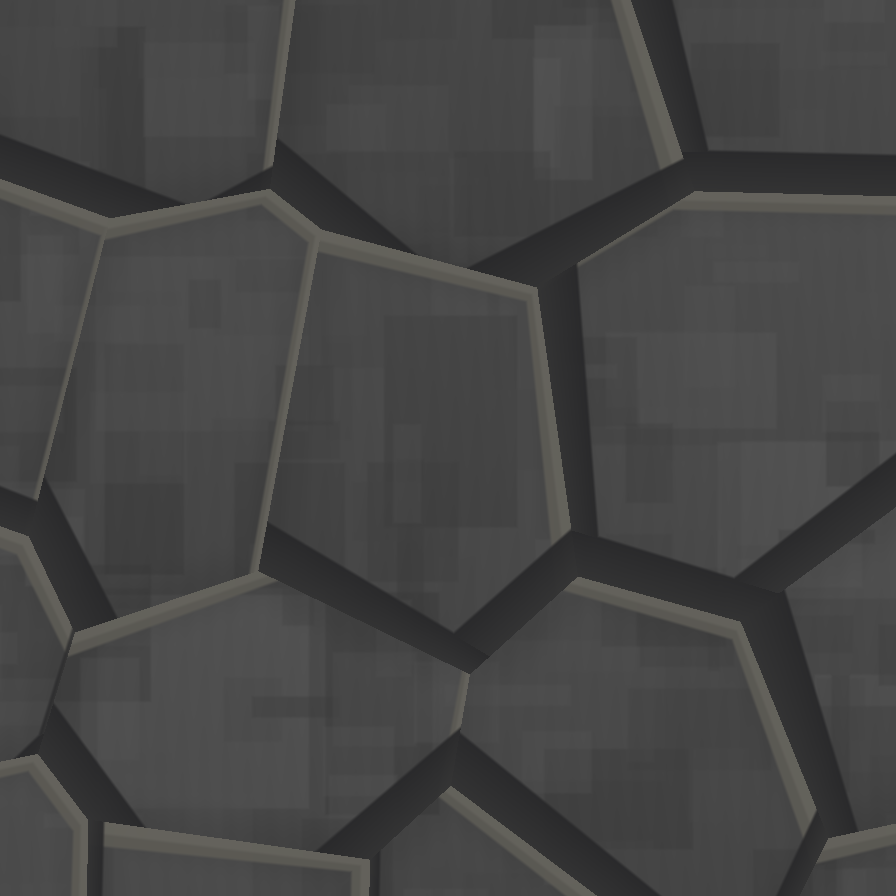
Write a three.js fragment shader that draws this texture.

```glsl
// Dark cracked stone plates: Voronoi cells whose upper right rims catch a
// beige light and whose lower rims drop into tapered, dark slanted faces.
// Layers of scattered soft rectangles give the plates a blocky grey mottling.
varying vec2 vUv;

const float PLATES = 2.6;        // cells across the canvas
const float SOFT = 0.0022;       // edge softness
const vec2 LIGHT_DIR = vec2(0.6, 0.8);
const vec2 SHADE_DIR = vec2(-0.2, -0.98);
const vec3 RIM_COLOR = vec3(0.385, 0.378, 0.352);
const vec3 FACE_TOP = vec3(0.158, 0.158, 0.164);
const vec3 FACE_FOOT = vec3(0.198, 0.198, 0.200);

vec2 hash2(vec2 p) {
  vec2 q = vec2(dot(p, vec2(127.1, 311.7)), dot(p, vec2(269.5, 183.3)));
  return fract(sin(q) * 43758.545);
}

// Centre of the plate that belongs to a grid cell, in canvas units
vec2 plateSite(vec2 cell) {
  return (cell + 0.5 + 0.82 * (hash2(cell + 7.0) - 0.5)) / PLATES;
}

vec2 nearestCell(vec2 p) {
  vec2 home = floor(p * PLATES);
  vec2 best = home;
  float bestDist = 1e3;
  for (int j = -2; j <= 2; j++) {
    for (int i = -2; i <= 2; i++) {
      vec2 cell = home + vec2(float(i), float(j));
      float d = distance(p, plateSite(cell));
      if (d < bestDist) { bestDist = d; best = cell; }
    }
  }
  return best;
}

// Coverage of a strip of the given width along an edge at distance d
float strip(float d, float width) {
  float present = smoothstep(0.001, 0.005, width);
  return present * (1.0 - smoothstep(width - SOFT, width + SOFT, d));
}

// Soft axis-aligned box coverage
float box(vec2 p, vec2 halfSize, float soft) {
  vec2 d = abs(p) - halfSize;
  return 1.0 - smoothstep(-soft, soft, max(d.x, d.y));
}

// Paints one layer of scattered rectangles over a grey tone
float paintBlocks(float tone, vec2 p, float count, float seed, float opacity) {
  vec2 q = p * count + seed;
  vec2 home = floor(q);
  for (int j = -1; j <= 1; j++) {
    for (int i = -1; i <= 1; i++) {
      vec2 cell = home + vec2(float(i), float(j));
      vec2 look = hash2(cell + seed + 31.0);
      vec2 halfSize = 0.14 + 0.38 * hash2(cell + seed + 5.0);
      if (look.y > 0.86) halfSize.y = 0.07;
      else if (look.y > 0.76) halfSize.x = 0.06;
      float mask = box(q - cell - hash2(cell + seed), halfSize, SOFT * count);
      tone = mix(tone, mix(0.225, 0.335, look.x), mask * opacity);
    }
  }
  return tone;
}

float mottling(vec2 p) {
  float tone = 0.28;
  tone = paintBlocks(tone, p, 4.0, 3.0, 0.5);
  tone = paintBlocks(tone, p, 6.0, 17.0, 0.42);
  tone = paintBlocks(tone, p, 9.0, 41.0, 0.32);
  return tone;
}

// Lays the lit rims and dark faces of one plate over the stone colour
vec3 bevelPlate(vec3 color, vec2 p, vec2 cell) {
  vec2 site = plateSite(cell);
  float rim = 0.0, glint = 0.0, face = 0.0, depth = 0.0, nearEdge = 1.0;
  for (int j = -2; j <= 2; j++) {
    for (int i = -2; i <= 2; i++) {
      if (i == 0 && j == 0) continue;
      vec2 other = cell + vec2(float(i), float(j));
      vec2 otherSite = plateSite(other);
      vec2 normal = normalize(otherSite - site);
      vec2 offset = 0.5 * (site + otherSite) - p;
      float d = dot(offset, normal);
      float along = dot(offset, vec2(-normal.y, normal.x));
      vec2 edge = hash2(cell + other + 0.5);

      // Each edge is tapered; some have no rim or no face
      float taper = clamp(1.0 + 4.0 * (edge.x - 0.5) * along, 0.4, 1.6);
      float lit = smoothstep(0.25, 0.65, dot(normal, LIGHT_DIR));
      float rimWidth = 0.021 * taper * lit * step(0.2, edge.y);
      float shaded = smoothstep(0.0, 0.5, dot(normal, SHADE_DIR));
      float faceWidth = 0.046 * taper * shaded * step(0.24, edge.x);

      rim = max(rim, strip(d, rimWidth));
      glint = max(glint, strip(d, 0.5 * rimWidth));
      float cover = strip(d, faceWidth);
      if (cover > face) depth = clamp(d / max(faceWidth, 0.001), 0.0, 1.0);
      face = max(face, cover);
      nearEdge = min(nearEdge, d);
    }
  }
  color *= 0.93 + 0.07 * smoothstep(0.0, 0.05, nearEdge);
  color = mix(color, RIM_COLOR * (0.94 + 0.1 * glint), rim * 0.92);
  return mix(color, mix(FACE_FOOT, FACE_TOP, depth), face * 0.95);
}

void main() {
  vec2 cell = nearestCell(vUv);
  vec2 fromSite = vUv - plateSite(cell);

  // Stone: blocks, a slant of light per plate and faint upright streaks
  float tone = mottling(vUv) + 0.07 * dot(fromSite, LIGHT_DIR);
  tone += 0.014 * (hash2(cell + 53.0).x - 0.5);
  tone += 0.002 * sin(vUv.x * 260.0 + 2.0 * sin(vUv.y * 9.0));

  gl_FragColor = vec4(bevelPlate(vec3(tone), vUv, cell), 1.0);
}
```
